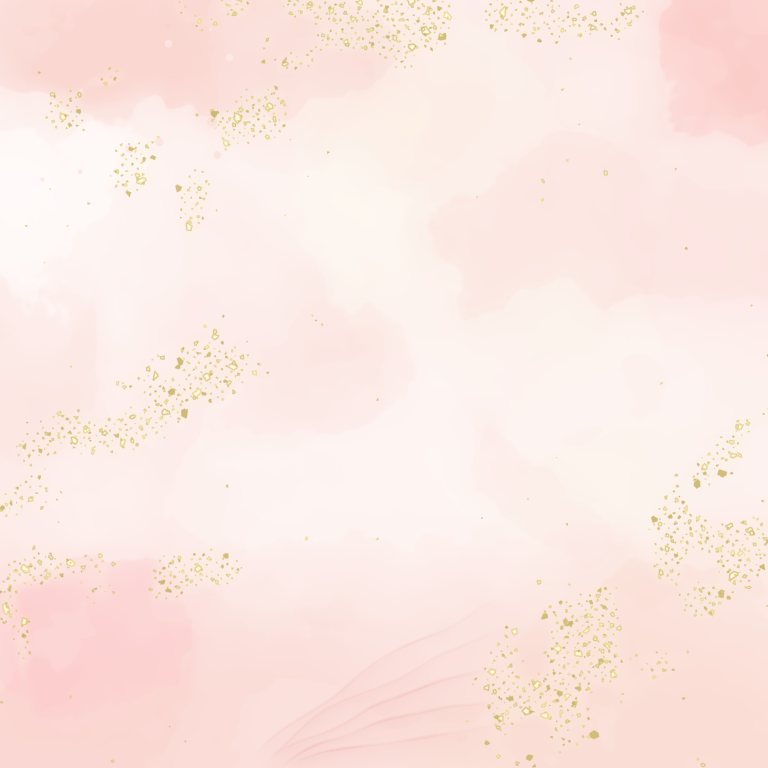
This background is drawn by a WebGL 2 fragment shader. Its source:

```glsl
#version 300 es
precision highp float;
// Blush watercolour washes with petal veins and scattered gold leaf flakes.
uniform vec2 u_resolution;
out vec4 fragColor;

const vec3 BLUSH = vec3(0.99, 0.922, 0.91);
const vec3 MILK  = vec3(0.995, 0.965, 0.955);
const vec3 IVORY = vec3(0.99, 0.97, 0.94);
const vec3 CREAM = vec3(0.985, 0.935, 0.88);
const vec3 PETAL = vec3(0.985, 0.875, 0.86);
const vec3 ROSE  = vec3(0.98, 0.825, 0.80);
const vec3 CORAL = vec3(0.985, 0.775, 0.76);
const vec3 PINK  = vec3(0.99, 0.795, 0.80);
const vec3 PEACH = vec3(0.975, 0.845, 0.79);
const vec3 VEIN  = vec3(0.92, 0.67, 0.65);
const vec3 GOLD_DARK  = vec3(0.74, 0.65, 0.36);
const vec3 GOLD_LIGHT = vec3(0.92, 0.85, 0.56);
const vec3 GLINT = vec3(1.0, 0.985, 0.87);
const float WARP = 0.10;        // bending of the whole painting
const float WOBBLE = 1.7;       // raggedness of wash borders
const float CRISP = 0.38;       // share of hard border in each wash
const float FLAKE_AMOUNT = 0.95;
const int VEINS = 5;
const int SPLATTERS = 16;

float hash(vec2 p) { return fract(sin(dot(p, vec2(127.1, 311.7))) * 43758.5453); }
mat2 rotation(float a) { return mat2(cos(a), sin(a), -sin(a), cos(a)); }

float noise(vec2 p) {
  vec2 i = floor(p), f = fract(p);
  f = f * f * (3.0 - 2.0 * f);
  return mix(mix(hash(i), hash(i + vec2(1, 0)), f.x),
             mix(hash(i + vec2(0, 1)), hash(i + vec2(1, 1)), f.x), f.y);
}

float fbm(vec2 p) {
  float sum = 0.0, amp = 0.516;
  for (int i = 0; i < 5; i++) {
    sum += amp * noise(p);
    p = rotation(0.65) * p * 2.03 + 17.3;
    amp *= 0.5;
  }
  return sum;
}

// Ragged elliptical pool of paint: a soft body with a partly crisp border.
float wash(vec2 p, vec2 centre, vec2 radius, float angle) {
  vec2 q = (p - centre) * rotation(angle) / radius;
  float d = length(q) - 1.0 + WOBBLE * (fbm(p * 7.0 + centre * 31.0) - 0.5);
  return mix(1.0 - smoothstep(-0.6, 0.6, d), 1.0 - smoothstep(-0.03, 0.03, d), CRISP);
}

// Closeness to a segment, from 1 on it to 0 at the given width.
float trail(vec2 p, vec2 a, vec2 b, float width) {
  vec2 ab = b - a;
  float t = clamp(dot(p - a, ab) / dot(ab, ab), 0.0, 1.0);
  return max(0.0, 1.0 - length(p - a - ab * t) / width);
}

float flakeDensity(vec2 p) {
  float d = trail(p, vec2(0.26, 1.0), vec2(0.80, 0.98), 0.045);
  d = max(d, trail(p, vec2(0.36, 0.94), vec2(0.57, 0.95), 0.045));
  d = max(d, trail(p, vec2(0.08, 0.85), vec2(0.15, 0.88), 0.040));
  d = max(d, trail(p, vec2(0.17, 0.78), vec2(0.36, 0.86), 0.045));
  d = max(d, trail(p, vec2(0.24, 0.72), vec2(0.27, 0.80), 0.035));
  d = max(d, trail(p, vec2(0.00, 0.36), vec2(0.37, 0.58), 0.060));
  d = max(d, trail(p, vec2(0.04, 0.25), vec2(0.28, 0.25), 0.045));
  d = max(d, trail(p, vec2(0.01, 0.07), vec2(0.02, 0.23), 0.030));
  d = max(d, trail(p, vec2(0.70, 0.10), vec2(1.0, 0.33), 0.110));
  d = max(d, trail(p, vec2(0.88, 0.31), vec2(1.0, 0.43), 0.060));
  return smoothstep(0.05, 0.65, d) * smoothstep(0.33, 0.68, noise(p * 23.0));
}

// Angular shards, one per grid cell at most.
vec3 addFlakes(vec3 col, vec2 p, float cells, float seed, float pixel) {
  vec2 g = rotation(seed) * p * cells, id = floor(g);
  vec2 centre = id + 0.3 + 0.4 * vec2(hash(id + seed), hash(id + seed + 5.1));
  float keep = step(hash(id + seed + 9.7), FLAKE_AMOUNT * flakeDensity(centre * rotation(seed) / cells));
  float size = mix(0.11, 0.27, hash(id + seed + 3.3)), d = -1.0;
  for (int i = 0; i < 6; i++) {
    float k = float(i), a = (k + 0.7 * hash(id + k + seed)) * 1.0472;
    d = max(d, dot(g - centre, vec2(cos(a), sin(a))) - size * mix(0.4, 1.0, hash(id - k * 2.3)));
  }
  d /= cells;
  float tone = hash(id + seed + 7.9);
  vec3 leaf = mix(GOLD_DARK, GOLD_LIGHT, 0.25 + 0.75 * tone);
  leaf = mix(leaf, GLINT, smoothstep(0.0004, 0.0032, -d) * step(0.25, tone));
  return mix(col, leaf, 0.9 * keep * (1.0 - smoothstep(-pixel, pixel, d)));
}

void main() {
  vec2 uv = gl_FragCoord.xy / u_resolution;
  float pixel = 0.8 / min(u_resolution.x, u_resolution.y);
  vec2 p = uv + WARP * (vec2(fbm(uv * 3.0), fbm(uv * 3.0 + 41.0)) - 0.5);

  // Pale ground
  vec3 col = mix(BLUSH, MILK, 0.7 * smoothstep(0.35, 0.65, fbm(p * 2.5 + 8.0)));
  col = mix(col, IVORY, 0.9 * wash(p, vec2(0.63, 0.66), vec2(0.42, 0.17), -0.95));
  col = mix(col, CREAM, 0.5 * wash(p, vec2(0.53, 0.88), vec2(0.13, 0.09), 0.0));
  col = mix(col, MILK, 0.9 * wash(p, vec2(0.45, 0.38), vec2(0.38, 0.11), 0.35));

  // Rosy pools
  col = mix(col, ROSE, 0.85 * wash(p, vec2(0.18, 0.95), vec2(0.30, 0.13), -0.1));
  col = mix(col, CORAL, 0.9 * wash(p, vec2(1.02, 0.95), vec2(0.16, 0.14), 0.6));
  col = mix(col, PETAL, 0.75 * wash(p, vec2(0.82, 0.69), vec2(0.22, 0.09), 0.0));
  col = mix(col, PETAL, 0.55 * wash(p, vec2(0.43, 0.50), vec2(0.15, 0.07), 0.75));
  col = mix(col, PETAL, 0.65 * wash(p, vec2(0.01, 0.50), vec2(0.08, 0.15), 0.0));
  col = mix(col, PETAL, 0.35 * wash(p, vec2(0.69, 0.37), vec2(0.12, 0.06), -0.8));
  col = mix(col, ROSE, 0.8 * (1.0 - smoothstep(0.03, 0.31, p.y + 0.25 * (fbm(p * 4.0) - 0.5))));
  col = mix(col, PINK, 0.75 * wash(p, vec2(0.08, 0.17), vec2(0.12, 0.10), 0.4));
  col = mix(col, PEACH, 0.6 * wash(p, vec2(0.80, 0.07), vec2(0.28, 0.14), 0.3));
  col = mix(col, vec3(1.0, 0.99, 0.985), 0.9 * wash(p, vec2(0.02, 0.75), vec2(0.14, 0.12), 0.0));

  // Faint overlapping glazes with drying edges
  for (int i = 0; i < 4; i++) {
    float k = float(i), n = fbm(p * (2.2 + k) + k * 13.7);
    float glaze = 0.5 * smoothstep(0.52, 0.535, n) + 0.5 * smoothstep(0.45, 0.7, n);
    col = mix(col, i % 2 == 0 ? PETAL : MILK, 0.17 * glaze);
  }

  // Petal veins fanning from the lower edge, shaded beneath
  for (int i = 0; i < VEINS; i++) {
    float k = float(i), x = max(uv.x - 0.325 - 0.012 * k, 0.001), rise = 0.47 - 0.085 * k;
    float slope = 0.7 * rise * pow(x, -0.3);
    float d = uv.y - rise * pow(x, 0.7) + 0.018 * (noise(uv * 14.0 + k) - 0.5);
    d /= sqrt(1.0 + slope * slope);
    float fade = smoothstep(0.0, 0.04, x) * (1.0 - smoothstep(0.16, 0.36, x));
    float shade = step(d, 0.0) * exp(d * 45.0);
    float line = 1.0 - smoothstep(0.0006, 0.0035, abs(d));
    col = mix(col, VEIN, fade * (0.13 * shade + 0.3 * line * noise(uv * 20.0 + k * 4.0)));
  }

  // Paint splatter
  for (int i = 0; i < SPLATTERS; i++) {
    float k = float(i);
    vec2 spot = vec2(0.04 + 0.28 * hash(vec2(k, 1.0)), 0.76 + 0.22 * hash(vec2(k, 2.0)));
    float d = length(uv - spot) - mix(0.002, 0.008, pow(hash(vec2(k, 3.0)), 2.0));
    col = mix(col, i % 3 == 0 ? MILK : ROSE, 0.45 * (1.0 - smoothstep(-pixel, pixel, d)));
  }

  // Gold haze and flakes, coarse to fine
  col = mix(col, CREAM, 0.35 * flakeDensity(uv));
  col = addFlakes(col, uv, 34.0, 0.4, pixel);
  col = addFlakes(col, uv, 62.0, 1.1, pixel);
  col = addFlakes(col, uv, 105.0, 2.3, pixel);
  fragColor = vec4(col, 1.0);
}
```
